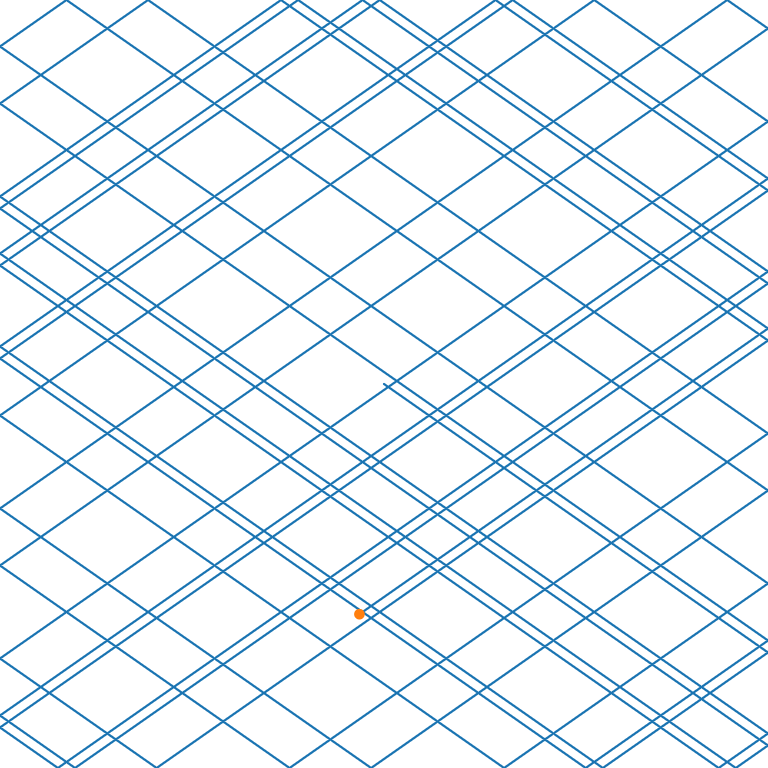
Give the GLSL for this pattern, as a Shadertoy shader.

```glsl
// Draws the path of a ball bouncing inside a square box, ending at the ball.

const vec3  BACKGROUND  = vec3(1.0);
const vec3  PATH_COLOR  = vec3(0.10, 0.455, 0.70);
const vec3  BALL_COLOR  = vec3(1.0, 0.498, 0.055);
const vec2  START       = vec2(0.5, 0.5);
const vec2  DIRECTION   = vec2(1.0, -0.69922); // travel per unit of time
const float TRAVEL_TIME = 29.032;              // box widths crossed in x
const float LINE_WIDTH  = 0.0029;
const float BALL_RADIUS = 0.0069;
const int   MAX_BOUNCES = 64;

float segmentDistance(vec2 p, vec2 a, vec2 b) {
    vec2 ap = p - a, ab = b - a;
    float along = clamp(dot(ap, ab) / max(dot(ab, ab), 1e-9), 0.0, 1.0);
    return length(ap - ab * along);
}

// Smooth coverage of a shape over one pixel, from its signed distance.
float coverage(float signedDistance, float pixel) {
    return clamp(0.5 - signedDistance / pixel, 0.0, 1.0);
}

// Returns the distance to the bouncing path; ball receives its end point.
float pathDistance(vec2 p, out vec2 ball) {
    vec2 direction = DIRECTION;
    float timeLeft = TRAVEL_TIME;
    float nearest = 1e3;
    ball = START;
    for (int i = 0; i < MAX_BOUNCES; i++) {
        // Time to reach the wall ahead on each axis
        vec2 wall = step(0.0, direction);
        vec2 wallTime = (wall - ball) / direction;
        float flight = min(min(wallTime.x, wallTime.y), timeLeft);

        vec2 next = ball + direction * flight;
        nearest = min(nearest, segmentDistance(p, ball, next));
        ball = next;

        timeLeft -= flight;
        if (timeLeft <= 0.0) break;

        // Reflect off the wall that was hit first
        if (wallTime.x < wallTime.y) {
            ball.x = wall.x;
            direction.x = -direction.x;
        } else {
            ball.y = wall.y;
            direction.y = -direction.y;
        }
    }
    return nearest;
}

void mainImage(out vec4 fragColor, in vec2 fragCoord) {
    // Centred unit box
    float pixel = 1.0 / min(iResolution.x, iResolution.y);
    vec2 p = (fragCoord - 0.5 * iResolution.xy) * pixel + 0.5;

    vec2 ball;
    float lineDistance = pathDistance(p, ball) - 0.5 * LINE_WIDTH;
    float ballDistance = length(p - ball) - BALL_RADIUS;

    // Path first, ball on top
    vec3 color = mix(BACKGROUND, PATH_COLOR, coverage(lineDistance, pixel));
    color = mix(color, BALL_COLOR, coverage(ballDistance, pixel));
    fragColor = vec4(color, 1.0);
}
```
